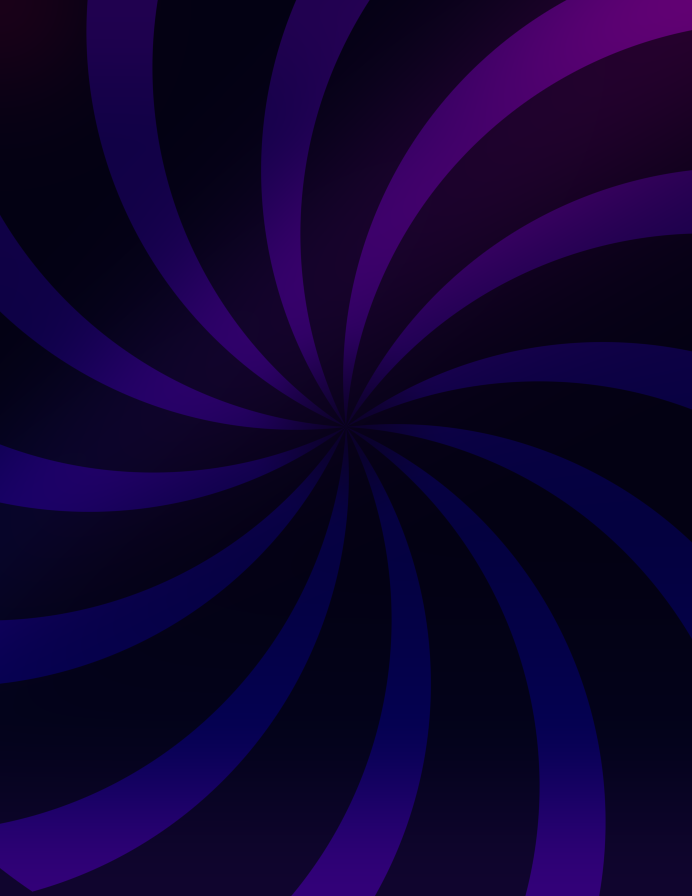
This background is drawn by a WebGL 2 fragment shader. Its source:

```glsl
#version 300 es
precision highp float;
// Twelve curved violet and blue rays swirling out of a dark, softly lit hub.

#define ARMS 12.0            // number of rays
#define ARM_FILL 0.3333      // share of each sector that a ray covers
#define TWIST 0.961          // diameter of the circles the ray edges follow
#define TURN 0.028           // rotation of the whole fan, radians
#define REACH 0.6257         // radius where the rays end
#define HUB_HEIGHT 0.5235    // height of the fan centre
#define BEAM_SLOPE 0.78      // slope of the diagonal light beam
#define BEAM_HEIGHT 0.712    // height of the beam on the middle axis

uniform vec2 u_resolution;
out vec4 fragColor;

const float TAU = 6.2831853;

vec3 rgb(float r, float g, float b) {
    return vec3(r, g, b) / 255.0;
}

// Coverage of the fan: sectors bent along circular arcs through the hub.
float swirl(vec2 p, float pixel) {
    float r = length(p);
    float bend = asin(min(r / TWIST, 1.0));
    float sector = TAU / ARMS;
    float angle = atan(p.y, p.x + 1e-6) + bend - TURN;
    float fromAxis = abs(fract(angle / sector + 0.5) - 0.5) * sector;
    float edge = (fromAxis - 0.5 * ARM_FILL * sector) * r * cos(bend);
    edge = max(edge, r - REACH);
    return 1.0 - smoothstep(-0.7 * pixel, 0.7 * pixel, edge);
}

// Diagonal light beam, wider toward the right.
float beam(vec2 p, float across) {
    float d = (p.y - BEAM_HEIGHT - BEAM_SLOPE * p.x)
            / length(vec2(1.0, BEAM_SLOPE));
    float width = mix(0.10, 0.17, across);
    return exp(-d * d / (width * width));
}

void main() {
    float pixel = 1.0 / u_resolution.y;
    vec2 p = (gl_FragCoord.xy - vec2(0.5 * u_resolution.x, 0.0)) * pixel;
    float across = gl_FragCoord.x / u_resolution.x;
    vec2 fromHub = p - vec2(0.0, HUB_HEIGHT);
    float r = length(fromHub);

    // Light sources shared by the backdrop and the rays
    float glow = beam(p, across);
    float floorGlow = 1.0 - smoothstep(0.0, 0.21, p.y);
    float lowBlue = 1.0 - smoothstep(0.08, 0.42, p.y);
    float upper = smoothstep(0.4, 0.8, p.y);
    float topGlow = smoothstep(0.83, 1.0, p.y);
    vec2 corner = vec2(across * u_resolution.x * pixel, p.y - 1.0);
    float cornerGlow = exp(-dot(corner, corner) / 0.012);

    // Backdrop
    vec3 back = rgb(3.0, 1.0, 19.0);
    back += glow * mix(rgb(4.0, 4.0, 22.0), rgb(36.0, 0.0, 27.0), across);
    back += lowBlue * rgb(0.0, 2.0, 9.0);
    back += floorGlow * rgb(13.0, 2.0, 18.0);
    back += cornerGlow * rgb(22.0, 0.0, 5.0);

    // Rays
    vec3 ray = rgb(4.0, 1.0, 64.0);
    ray += upper * rgb(13.0, 0.0, 6.0);
    ray += glow * mix(rgb(20.0, 0.0, 38.0), rgb(66.0, 0.0, 36.0), across);
    ray += lowBlue * rgb(0.0, 0.0, 22.0);
    ray += floorGlow * rgb(46.0, 0.0, 34.0);
    ray += topGlow * rgb(15.0, 0.0, 9.0);

    // Rays fade softly into the hub
    float strength = mix(0.35, 1.0, smoothstep(0.0, 0.12, r));
    vec3 color = mix(back, ray, swirl(fromHub, pixel) * strength);
    fragColor = vec4(color, 1.0);
}
```
